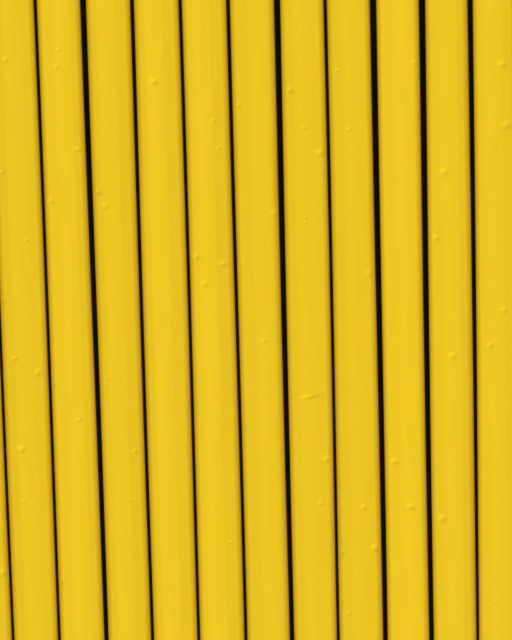
A Shadertoy shader for this pattern:

```glsl
// A row of glossy yellow rods lying side by side, leaning slightly and fanning out upward.
// Each rod is shaded by its distance to the nearest dark gap; soft facets,
// layered-sine paint streaks and sparse cellular dents vary the finish.

float hash(vec2 p) {
    vec3 q = fract(vec3(p.xyx) * 0.1031);
    q += dot(q, q.yzx + 33.33);
    return fract((q.x + q.y) * q.z);
}

// Half width of each gap, in rod pitches
float gapHalfWidth(float index, float height) {
    float widths[12] = float[12](.008, .010, .038, .016, .012, .015,
                                 .042, .012, .045, .044, .032, .012);
    float taper = index == 10.0 ? mix(0.2, 1.0, height) : mix(0.58, 1.0, height);
    return widths[int(clamp(index, 0.0, 11.0))] * taper;
}

// Embossed mark: lit on its upper left, shaded on its lower right
float emboss(vec2 offset, vec2 radius) {
    vec2 d = offset / radius;
    return dot(d, vec2(-0.7, 0.8)) * exp(-dot(d, d));
}

// Sparse dents, one candidate in each cell
float dents(vec2 p) {
    vec2 home = floor(p);
    float sum = 0.0;
    for (int y = -1; y <= 1; y++)
    for (int x = -1; x <= 1; x++) {
        vec2 cell = home + vec2(x, y);
        vec2 centre = cell + vec2(hash(cell + 3.1), hash(cell + 17.7));
        float size = mix(0.04, 0.11, hash(cell + 41.3));
        sum += step(0.8, hash(cell + 9.2)) * emboss(p - centre, size * vec2(1.3, 0.8));
    }
    return sum;
}

// Paint streaks drawn out along the rods
float streaks(vec2 p, float rod) {
    float sum = 0.0, amplitude = 0.5;
    for (int i = 0; i < 4; i++) {
        sum += amplitude * sin(p.x + 1.7 * sin(p.y + rod * 2.3)) * sin(p.y * 0.7 + p.x * 0.3 + rod);
        p = p * 1.9 + vec2(3.7, 1.3);
        amplitude *= 0.6;
    }
    return sum;
}

// Rod colour from the distance to the gap, darkest at its edge
vec3 edgeRamp(float e, float blur) {
    vec3 colour = vec3(0.035, 0.055, 0.025);
    colour = mix(colour, vec3(0.27, 0.17, 0.02), smoothstep(-0.5 * blur, 0.01 + 0.5 * blur, e));
    colour = mix(colour, vec3(0.63, 0.48, 0.05), smoothstep(0.008, 0.036, e));
    colour = mix(colour, vec3(0.83, 0.65, 0.08), smoothstep(0.025, 0.070, e));
    return mix(colour, vec3(0.925, 0.775, 0.14), smoothstep(0.055, 0.150, e));
}

void mainImage(out vec4 fragColor, in vec2 fragCoord) {
    vec2 pos = fragCoord / iResolution.x;
    float height = fragCoord.y / iResolution.y;

    // Leaning, fanned coordinate: whole numbers fall on the gaps
    float pitch = mix(0.0908, 0.0944, height);
    float across = (pos.x - mix(0.026, -0.026, height)) / pitch;
    across += 0.008 * sin(height * 4.0 + floor(across + 0.5) * 2.1);
    float gap = floor(across + 0.5);
    float rod = floor(across);
    float f = across - rod;
    float blur = 1.0 / (iResolution.x * pitch);

    // Shading is a little broader on the right flank of each rod
    float side = across - gap;
    float edge = abs(side) - gapHalfWidth(gap, height);
    vec3 colour = edgeRamp(edge * (side < 0.0 ? 0.9 : 1.1), blur);

    // Flat facets whose ridges and tone differ from rod to rod
    float ridge = mix(0.22, 0.42, hash(vec2(rod, 5.0)));
    float leftFacet = 1.0 - smoothstep(ridge - 0.03, ridge + 0.03, f);
    float rightFacet = smoothstep(ridge + 0.34, ridge + 0.42, f);
    float tone = 0.016 * (hash(vec2(rod, 8.0)) - 0.5);
    tone -= leftFacet * 0.035 * hash(vec2(rod, 11.0));
    tone -= rightFacet * 0.035 * hash(vec2(rod, 14.0));
    tone += 0.012 * exp(-pow((f - ridge - 0.12) / 0.10, 2.0));

    // Streaks, fine grain and dents
    tone += 0.007 * streaks(vec2(f * 14.0, pos.y * 18.0), rod);
    tone += 0.012 * (hash(floor(pos * 410.0)) - 0.5);
    float relief = 0.16 * dents(pos * vec2(20.0, 14.0));

    // One longer scuff with a raised rim
    vec2 scuff = pos - vec2(0.604, 0.475);
    scuff.y -= 0.15 * scuff.x;
    relief += 0.22 * emboss(scuff, vec2(0.014, 0.003));
    relief += 0.14 * emboss(scuff + vec2(0.006, -0.004), vec2(0.007, 0.002));

    float painted = smoothstep(0.02, 0.12, edge);
    colour *= 1.0 + painted * (tone + relief);
    fragColor = vec4(clamp(colour, 0.0, 1.0), 1.0);
}
```
